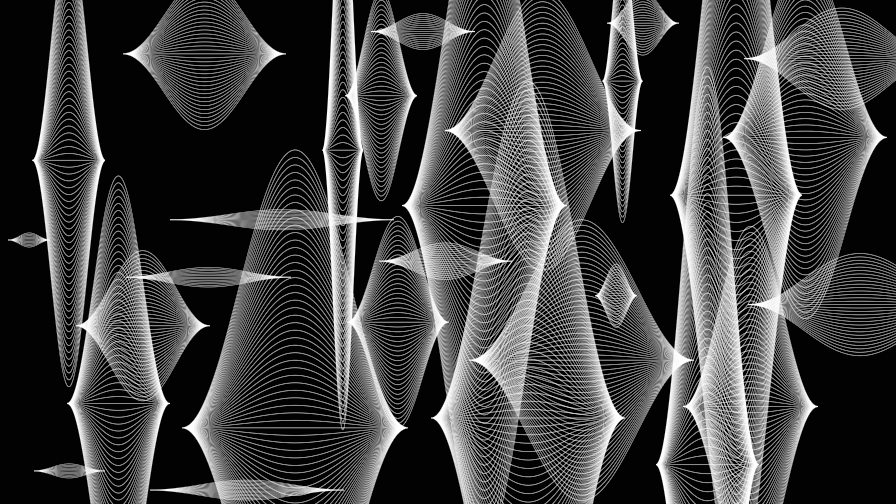
Write a WebGL 1 fragment shader that draws this background.

```glsl
precision highp float;
// Scattered spindles of fine white bell curves, pinched at both ends, on black.

uniform vec2 u_resolution;

#define SPINDLES 28          // number of curve families
#define CURVE_DENSITY 50.0   // curves per side for a swing of one canvas height
#define LINE_WIDTH 0.0013    // stroke width, in canvas heights
#define SOFTNESS 1.15        // filter width, in pixels
#define MIN_HALF_WIDTH 0.012
#define MAX_HALF_WIDTH 0.225
#define MIN_SWING 0.014      // smallest height of the outer curve
#define MAX_SWING 0.92       // largest height of the outer curve
#define TIP_WEIGHT 0.6       // extra stroke weight where curves merge
#define JITTER 0.05
#define BACKGROUND 0.008
#define HALF_PI 1.5707963

float hash(float n) {
    return fract(sin(n * 127.1) * 43758.5453);
}

// Integral of unit-spaced strokes from 0 to x; crowded strokes fill up softly.
float strokeIntegral(float x, float width, float curves) {
    float limit = curves + 0.5 * max(width, 1.0);
    float w = 1.0 - exp(-width);
    x = clamp(x, -limit, limit);
    float nearest = floor(x + 0.5);
    return nearest * w + clamp(x - nearest, -0.5 * w, 0.5 * w);
}

// Filtered coverage of one family of curves y = k * swing * cos^2.
float spindle(vec2 p, float halfWidth, float swing, float pixel) {
    if (abs(p.x) >= halfWidth) return 0.0;
    float curves = max(floor(CURVE_DENSITY * sqrt(swing)), 4.0);
    float angle = HALF_PI * p.x / halfWidth;
    float bell = max(cos(angle) * cos(angle), 0.0001);
    float bellSlope = -HALF_PI / halfWidth * sin(2.0 * angle);

    // Curve index and its rate of change across the canvas
    float reach = swing * bell;
    float index = curves * p.y / reach;
    float slope = clamp(p.y, -reach, reach) * bellSlope / bell;
    float rate = curves / reach * length(vec2(slope, 1.0));

    float width = LINE_WIDTH * rate * (1.0 + TIP_WEIGHT * exp(-50.0 * bell));
    float footprint = SOFTNESS * pixel * rate;
    float covered = strokeIntegral(index + 0.5 * footprint, width, curves)
                  - strokeIntegral(index - 0.5 * footprint, width, curves);
    return clamp(covered / footprint, 0.0, 1.0);
}

void main() {
    float pixel = 1.0 / u_resolution.y;
    vec2 p = gl_FragCoord.xy * pixel;
    float aspect = u_resolution.x * pixel;
    float dark = 1.0 - BACKGROUND;

    for (int i = 1; i <= SPINDLES; i++) {
        float id = float(i);
        // Even spread of places and sizes, loosened by a random offset
        vec2 place = fract(id * vec2(0.618, 0.734));
        vec2 size = fract(id * vec2(0.8567, 0.5386));
        place += JITTER * (vec2(hash(id), hash(id + 40.0)) - 0.5);

        vec2 center = place * vec2(aspect, 1.0);
        float halfWidth = mix(MIN_HALF_WIDTH, MAX_HALF_WIDTH, size.x);
        float swing = mix(MIN_SWING, MAX_SWING, size.y * size.y);
        dark *= 1.0 - spindle(p - center, halfWidth, swing, pixel);
    }

    gl_FragColor = vec4(vec3(1.0 - dark), 1.0);
}
```
